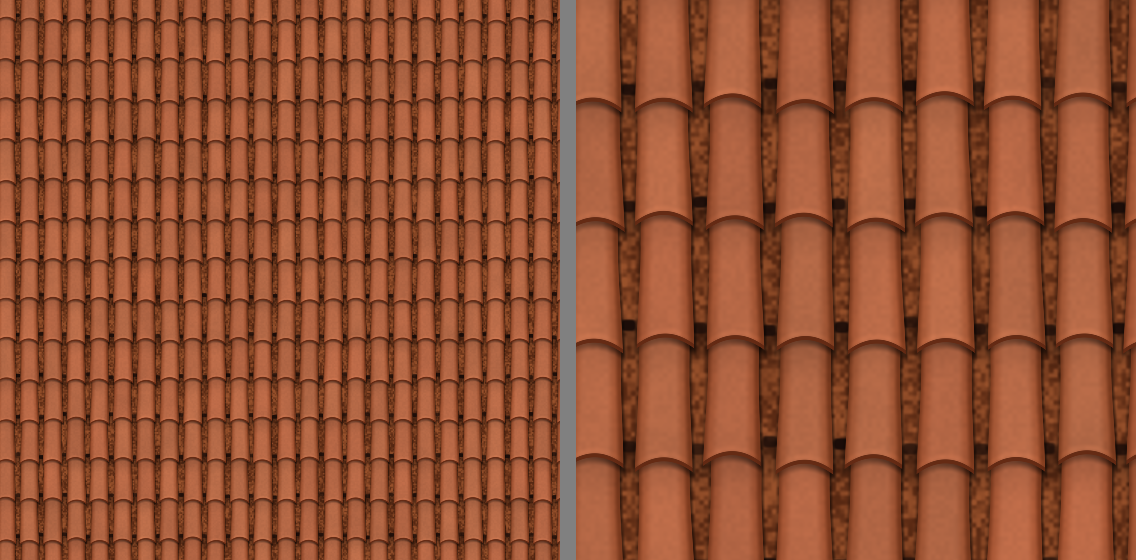
Left, the full canvas; right, a detail of the centre.
This texture is drawn by a WebGL 2 fragment shader. Its source:

```glsl
#version 300 es
precision highp float;
// Seamless terracotta roof: columns of overlapping barrel tiles with dirty gutters between them.

uniform vec2 u_resolution;
out vec4 fragColor;

const vec2 GRID = vec2(24.0, 14.0);      // whole tiles across and up
const vec2 PHASE = vec2(0.266, 0.508);   // column centre and lip height, in cells
const float LIP_HALF_WIDTH = 0.412;      // wide lower end of a tile
const float TOP_HALF_WIDTH = 0.362;      // narrow upper end
const float LIP_BOW = 0.09;              // drop of the lip towards its sides
const float LIP_THICKNESS = 0.034;
const float LIP_SHADOW = 0.075;          // length of the shadow under a lip
const float TILE_OVERLAP = 1.12;         // tile length, in rows
const vec2 TILE_SHIFT = vec2(0.05, 0.09);
const float TILE_TILT = 0.06;
const float TONE_VARIATION = 0.06;

const vec3 CLAY_LIGHT = vec3(0.715, 0.410, 0.276);
const vec3 CLAY_MID = vec3(0.635, 0.335, 0.205);
const vec3 CLAY_EDGE = vec3(0.48, 0.225, 0.115);
const vec3 LIP_DARK = vec3(0.38, 0.155, 0.07);
const vec3 DIRT_LIGHT = vec3(0.60, 0.32, 0.17);
const vec3 DIRT_DARK = vec3(0.34, 0.155, 0.07);
const vec3 HOLE = vec3(0.10, 0.045, 0.03);

float hash(vec2 p, float seed) {
    vec3 q = fract(vec3(p.xyx + seed) * vec3(0.1031, 0.1030, 0.0973));
    q += dot(q, q.yzx + 33.33);
    return fract((q.x + q.y) * q.z);
}

// Random value in -0.5..0.5 for a cell, wrapping over the grid
float cellRandom(vec2 cell, float seed) {
    return hash(mod(cell, GRID), seed) - 0.5;
}

// Value noise that wraps after one canvas
float noise(vec2 p, vec2 period) {
    p *= period;
    vec2 i = floor(p), f = fract(p);
    f = f * f * (3.0 - 2.0 * f);
    vec2 a = mod(i, period), b = mod(i + 1.0, period);
    return mix(mix(hash(a, 3.0), hash(vec2(b.x, a.y), 3.0), f.x),
               mix(hash(vec2(a.x, b.y), 3.0), hash(b, 3.0), f.x), f.y);
}

// Gritty dirt with a small dark opening beside each row of lips
vec3 gutterColor(vec2 uv, vec2 p) {
    float patches = noise(uv, vec2(72.0, 60.0));
    float grit = noise(uv, vec2(370.0));
    vec3 color = mix(DIRT_DARK, DIRT_LIGHT, smoothstep(0.1, 0.9, 0.4 * patches + 0.6 * grit));
    vec2 cell = vec2(floor(p.x), floor(p.y + 0.4));
    vec2 d = vec2(fract(p.x) - 0.5, p.y - cell.y - 0.10);
    d -= vec2(0.06, 0.09) * vec2(cellRandom(cell, 11.0), cellRandom(cell, 12.0));
    float damp = smoothstep(-0.4, 0.0, d.y) * (1.0 - smoothstep(0.0, 0.08, d.y));
    color *= 1.0 - 0.35 * damp;
    vec2 box = abs(d) / vec2(0.10, 0.045);
    float hole = 1.0 - smoothstep(0.75, 1.3, pow(dot(box * box, box * box), 0.25));
    return mix(color, HOLE, hole * (0.75 + 0.5 * cellRandom(cell, 13.0)));
}

// Lays one tile and its shadow over the colour below it
vec3 layTile(vec3 below, vec2 uv, vec2 p, vec2 cell, vec2 pixel) {
    vec2 local = p - cell;
    float x = local.x - TILE_SHIFT.x * cellRandom(cell, 21.0)
            - TILE_TILT * cellRandom(cell, 22.0) * (local.y - 0.5);
    float bow = min(x * x / (LIP_HALF_WIDTH * LIP_HALF_WIDTH), 1.2);
    float v = local.y - TILE_SHIFT.y * cellRandom(cell, 23.0) + LIP_BOW * bow;
    float halfWidth = mix(LIP_HALF_WIDTH, TOP_HALF_WIDTH, smoothstep(-0.05, 0.8, v));
    float edge = abs(x) - halfWidth;
    float across = abs(x) / halfWidth;

    // Shadow below the lip and a narrow one along both sides, deeper on the right
    float side = (1.0 - smoothstep(0.0, 0.06, edge)) * (1.0 - smoothstep(0.45, 0.5, abs(local.x)));
    float reach = smoothstep(-LIP_SHADOW, 0.0, v) * (1.0 - smoothstep(1.0, TILE_OVERLAP, v));
    below *= 1.0 - side * reach * mix(0.25, 0.5, smoothstep(-0.4, 0.4, x));

    // Rounded clay body, dimmer towards its top, with fine grain and soft stains
    float turn = across + 0.05 * x / halfWidth;
    vec3 clay = mix(CLAY_LIGHT, CLAY_MID, smoothstep(0.42, 0.80, turn));
    clay = mix(clay, CLAY_EDGE, smoothstep(0.74, 0.98, turn));
    clay *= 1.0 - 0.09 * smoothstep(0.65, 1.0, v);
    float stain = noise(uv, vec2(36.0, 28.0)) - 0.5;
    float grain = noise(uv, vec2(370.0)) - 0.5;
    clay *= 1.0 + TONE_VARIATION * cellRandom(cell, 24.0) + 0.07 * stain + 0.05 * grain;
    clay.gb *= 1.0 + 0.04 * cellRandom(cell, 25.0);

    // Bright rim above the dark cut end
    float rim = smoothstep(0.025, 0.055, v) * (1.0 - smoothstep(0.055, 0.10, v));
    clay *= 1.0 + 0.06 * rim;
    float cut = 1.0 - smoothstep(LIP_THICKNESS - 0.5 * pixel.y, LIP_THICKNESS + 0.5 * pixel.y, v);
    clay = mix(clay, LIP_DARK, 0.95 * cut);

    float cover = (1.0 - smoothstep(-0.5 * pixel.x, 0.5 * pixel.x, edge))
                * smoothstep(-0.5 * pixel.y, 0.5 * pixel.y, v)
                * (1.0 - smoothstep(TILE_OVERLAP - 0.04, TILE_OVERLAP, v));
    return mix(below, clay, cover);
}

void main() {
    vec2 uv = gl_FragCoord.xy / u_resolution;
    vec2 p = uv * GRID - PHASE;
    vec2 pixel = GRID / u_resolution;
    vec2 cell = floor(p + 0.5);
    vec3 color = gutterColor(uv, p);
    // The upper tile overlaps the lower one
    for (float row = -1.0; row <= 0.0; row++) {
        color = layTile(color, uv, p, cell + vec2(0.0, row), pixel);
    }
    fragColor = vec4(color, 1.0);
}
```
